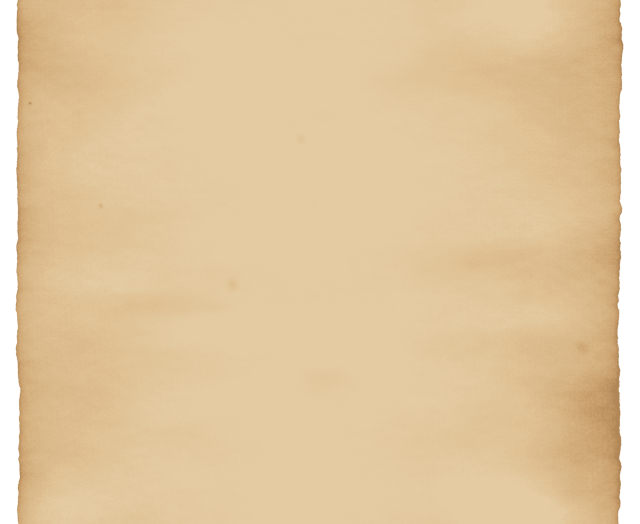
Write a WebGL 2 fragment shader that draws this texture.

```glsl
#version 300 es
precision highp float;
// Aged parchment sheet with torn, browned sides on a white ground.

uniform vec2 u_resolution;
out vec4 outColor;

// Paper tones, from clean to scorched
const vec3 CLEAN = vec3(0.895, 0.797, 0.635);
const vec3 CREAM = vec3(0.87, 0.75, 0.57);
const vec3 TAN = vec3(0.84, 0.70, 0.51);
const vec3 BROWN = vec3(0.79, 0.63, 0.43);
const vec3 SCORCH = vec3(0.70, 0.53, 0.34);
const vec3 GROUND = vec3(1.0);

// Sheet sides and wear
const float LEFT_SIDE = 0.0285;
const float RIGHT_SIDE = 0.9665;
const float RIGHT_LEAN = 0.005;
const float TEAR_WAVE = 0.009;
const float TEAR_FRAY = 0.007;
const float SIDE_BURN = 0.42;
const float SIDE_WIDTH = 0.032;
const float RIM_BURN = 0.30;
const float RIM_WIDTH = 0.004;
const float MOTTLE = 0.42;
const float GRAIN = 0.13;
const float GRAIN_CELLS = 420.0;

// Stains: centre xy, radii zw; negative strength bleaches
const int STAINS = 12;
const vec4 STAIN_SHAPE[STAINS] = vec4[STAINS](
  vec4(0.91, 0.19, 0.10, 0.13), vec4(0.93, 0.87, 0.08, 0.17),
  vec4(0.74, 0.88, 0.12, 0.09), vec4(0.10, 0.91, 0.11, 0.12),
  vec4(0.82, 0.51, 0.17, 0.035), vec4(0.14, 0.20, 0.10, 0.12),
  vec4(0.25, 0.415, 0.08, 0.018), vec4(0.515, 0.275, 0.04, 0.025),
  vec4(0.80, 0.35, 0.14, 0.035), vec4(0.80, 0.02, 0.10, 0.055),
  vec4(0.10, 0.02, 0.06, 0.05), vec4(0.83, 0.985, 0.07, 0.045));
const float STAIN_STRENGTH[STAINS] = float[STAINS](
  0.40, 0.24, 0.15, 0.20, 0.20, 0.18, 0.18, 0.14, 0.14, -0.32, -0.25, -0.28);

// Specks: centre xy, radius z, strength w
const int SPECKS = 5;
const vec4 SPECK[SPECKS] = vec4[SPECKS](
  vec4(0.047, 0.803, 0.003, 0.55), vec4(0.158, 0.608, 0.004, 0.40),
  vec4(0.469, 0.733, 0.009, 0.18), vec4(0.362, 0.457, 0.010, 0.22),
  vec4(0.910, 0.335, 0.012, 0.22));

float hash(vec2 p) {
  return fract(sin(dot(p, vec2(127.1, 311.7))) * 43758.5453);
}

float noise(vec2 p) {
  vec2 i = floor(p), f = fract(p);
  f = f * f * (3.0 - 2.0 * f);
  return mix(mix(hash(i), hash(i + vec2(1, 0)), f.x),
             mix(hash(i + vec2(0, 1)), hash(i + vec2(1, 1)), f.x), f.y);
}

float fbm(vec2 p) {
  float sum = 0.0, gain = 0.5;
  for (int i = 0; i < 5; i++) {
    sum += gain * noise(p);
    p = p * 2.03 + 17.3;
    gain *= 0.5;
  }
  return sum / 0.96875;
}

// Sideways offset of a torn side at height y
float tear(float y, float seed) {
  return TEAR_WAVE * (fbm(vec2(y * 9.0, seed)) - 0.5)
       + TEAR_FRAY * (fbm(vec2(y * 55.0, seed + 31.0)) - 0.5);
}

vec3 paperTone(float wear) {
  float t = clamp(wear, 0.0, 1.0) * 4.0;
  vec3 tone = mix(CLEAN, CREAM, min(t, 1.0));
  tone = mix(tone, TAN, clamp(t - 1.0, 0.0, 1.0));
  tone = mix(tone, BROWN, clamp(t - 2.0, 0.0, 1.0));
  return mix(tone, SCORCH, clamp(t - 3.0, 0.0, 1.0));
}

void main() {
  vec2 uv = gl_FragCoord.xy / u_resolution;
  vec2 aspect = vec2(u_resolution.x / u_resolution.y, 1.0);
  vec2 p = uv * aspect;

  // Torn outline
  float left = LEFT_SIDE + tear(uv.y, 3.7);
  float right = RIGHT_SIDE + RIGHT_LEAN * uv.y + tear(uv.y, 58.2);
  float inside = min(uv.x - left, right - uv.x);
  float sheet = smoothstep(-0.75, 0.75, inside * u_resolution.x);
  float depth = max(inside, 0.0);

  // Browning towards the sides
  float outer = smoothstep(0.08, 0.50, abs(uv.x - 0.48));
  float wear = 0.20 * outer + SIDE_BURN * exp(-depth / SIDE_WIDTH)
             + RIM_BURN * exp(-depth / RIM_WIDTH);

  // Soft stains with ragged borders
  vec2 warp = vec2(fbm(p * 7.0), fbm(p * 7.0 + 40.0)) - 0.5;
  for (int i = 0; i < STAINS; i++) {
    vec2 q = (uv - STAIN_SHAPE[i].xy) / STAIN_SHAPE[i].zw + warp * 1.3;
    wear += STAIN_STRENGTH[i] * exp(-dot(q, q));
  }

  // Horizontal mottling and fine grain, calmer in the middle
  float rough = mix(0.35, 1.0, outer);
  wear += MOTTLE * rough * (fbm(p * vec2(5.0, 13.0) + 9.0) - 0.5);
  wear += 0.16 * rough * (fbm(p * vec2(40.0, 85.0)) - 0.5);
  wear += GRAIN * rough * (noise(p * GRAIN_CELLS) - 0.5);

  // Small marks
  for (int i = 0; i < SPECKS; i++) {
    vec2 q = (uv - SPECK[i].xy) * aspect / SPECK[i].z + warp;
    wear += SPECK[i].w * exp(-dot(q, q));
  }

  outColor = vec4(mix(GROUND, paperTone(wear), sheet), 1.0);
}
```
